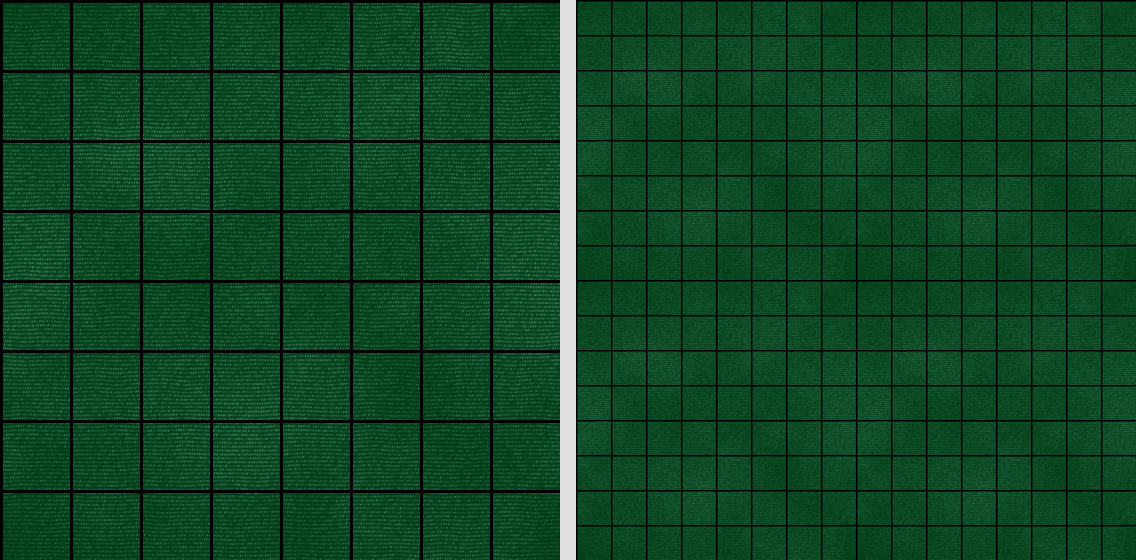
Left: one tile. Right: repeated 2 by 2.
This pattern is drawn by a three.js fragment shader. Its source:

```glsl
// Green ribbed cloth divided by thin black lines into an 8 by 8 grid of squares.
// Each rib is a row of slanted stitches of random brightness; wrapping noise
// adds broad worn patches, a slight waviness of the ribs and fine grain.

varying vec2 vUv;

float hash(vec2 p) {
  return fract(sin(dot(p, vec2(12.9898, 78.233))) * 43758.5453);
}

// Value noise that wraps after a whole number of lattice cells
float wrapNoise(vec2 uv, vec2 period) {
  vec2 p = uv * period;
  vec2 cell = floor(p);
  vec2 f = fract(p);
  f = f * f * (3.0 - 2.0 * f);
  vec2 a = mod(cell, period);
  vec2 b = mod(cell + 1.0, period);
  return mix(mix(hash(a), hash(vec2(b.x, a.y)), f.x),
             mix(hash(vec2(a.x, b.y)), hash(b), f.x), f.y);
}

// Brightness of the weave, 0 in the grooves to 1 on the brightest stitches
float weave(vec2 uv) {
  vec2 threads = vec2(224.0, 144.0);
  vec2 p = uv * threads;
  p.y += 0.5 * wrapNoise(uv, vec2(24.0, 16.0));
  float row = mod(floor(p.y), threads.y);
  float v = fract(p.y);

  // Stagger the rows and lean each stitch
  p.x += 3.0 * hash(vec2(row, 7.0)) - 0.5 * v;
  float column = mod(floor(p.x), threads.x);

  float rib = 0.5 - 0.5 * cos(6.28318 * v);
  float stitch = 0.5 - 0.5 * cos(6.28318 * fract(p.x));
  float shine = hash(vec2(column, row));
  return 0.04 + rib * (0.26 + 1.25 * stitch * shine);
}

void main() {
  // Broad wear and fine grain
  float wear = 0.65 * wrapNoise(vUv, vec2(4.0)) + 0.35 * wrapNoise(vUv, vec2(11.0));
  float grain = wrapNoise(vUv, vec2(256.0)) - 0.5;
  float light = weave(vUv) * mix(0.5, 1.5, wear) + 0.16 * grain + 0.12 * (wear - 0.5);
  vec3 color = mix(vec3(0.008, 0.235, 0.085), vec3(0.15, 0.43, 0.29), clamp(light, -0.15, 1.2));

  // Black lines along the left and top of every square
  vec2 grid = vec2(vUv.x, 1.0 - vUv.y) * 8.0;
  vec2 toLine = abs(fract(grid - 0.021 + 0.5) - 0.5);
  float cloth = smoothstep(0.014, 0.03, min(toLine.x, toLine.y));
  color = mix(vec3(0.0, 0.006, 0.002), color, cloth);

  gl_FragColor = vec4(max(color, 0.0), 1.0);
}
```
